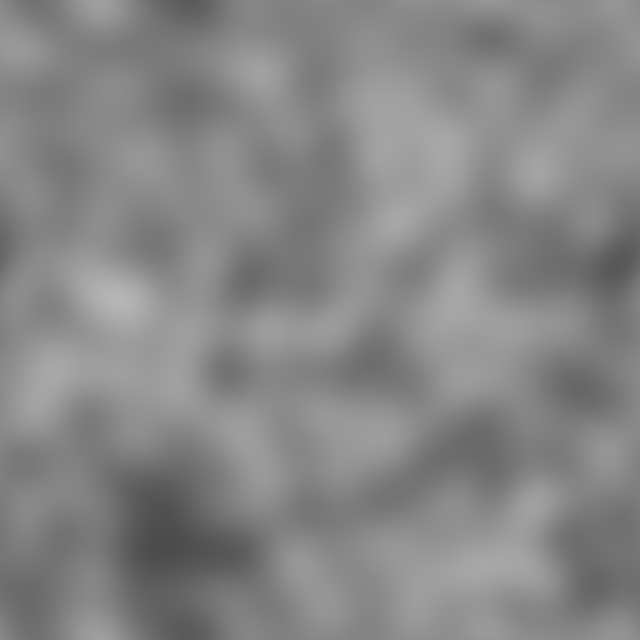
This texture is drawn by a WebGL 1 fragment shader. Its source:

```glsl
precision highp float;
// Soft grey clouds, made by spectral synthesis: a sum of plane sine waves
// whose wave vectors are whole cycles per canvas, with hashed phases and
// amplitudes that fall off towards fine detail.

uniform vec2 u_resolution;

const float TAU = 6.28319;

float hash(vec2 p) {
  return fract(sin(dot(p, vec2(127.1, 311.7))) * 43758.5);
}

// Layered sines, scaled to zero mean and unit deviation over the canvas.
float cloudField(vec2 uv) {
  float height = 0.0;
  float power = 0.0;
  for (int i = 0; i <= 10; i++) {
    for (int j = -10; j <= 10; j++) {
      vec2 wave = vec2(float(i), float(j));
      float cyclesSquared = dot(wave, wave);
      // Opposite vectors give the same wave, so half of the disc is enough.
      bool repeated = i == 0 && j <= 0;
      if (!repeated && cyclesSquared < 110.0) {
        float amplitude = 1.0 / (cyclesSquared + 8.0);
        height += amplitude * sin(TAU * (dot(wave, uv) + hash(wave + 3.7)));
        power += 0.5 * amplitude * amplitude;
      }
    }
  }
  return height / sqrt(power);
}

void main() {
  vec2 uv = gl_FragCoord.xy / u_resolution;
  // Middle grey with gentle contrast.
  float grey = 0.525 + 0.064 * cloudField(uv);
  gl_FragColor = vec4(vec3(grey), 1.0);
}
```
